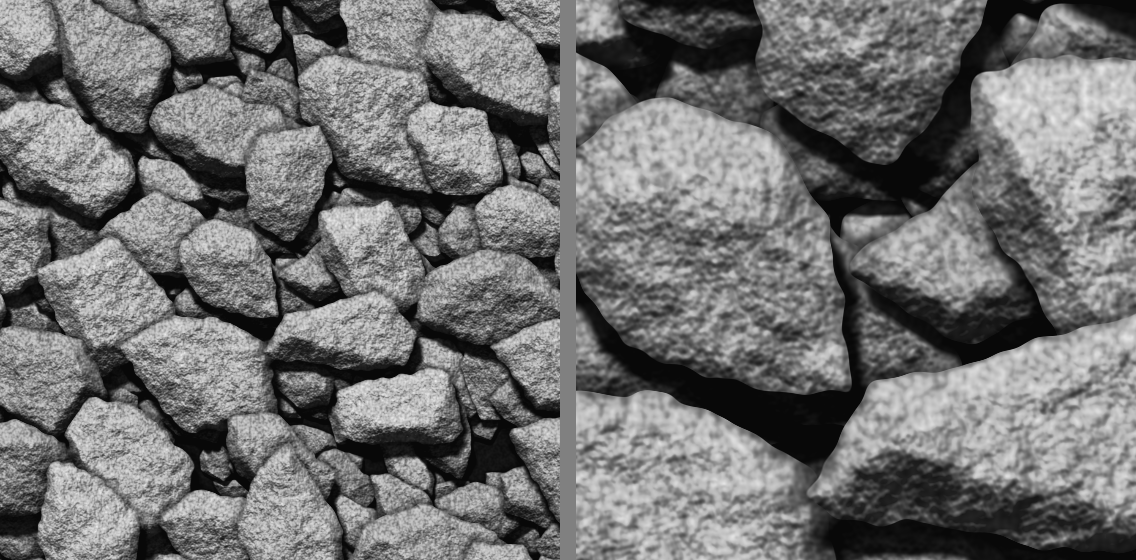
Left: the whole. Right: its middle third, enlarged.
Reproduce this texture procedurally as a WebGL 1 fragment shader.

```glsl
precision highp float;
// A heap of broken grey stones in hard light from above, with black gaps.
// Scattered faceted polygons are painted in three layers, small to large;
// each casts a shadow, and gradient noise roughens outlines and faces.
uniform vec2 u_resolution;

const float TAU = 6.2831853;
const int LAYERS = 3;
const int SIDES = 7;
const vec3 LIGHT = vec3(-0.14, 0.60, 0.78);
const vec2 SHADOW_SHIFT = vec2(0.09, -0.23); // in stone radii
const float SHADOW_DEPTH = 0.86;
const float CONTACT_DEPTH = 0.42;
const float GAP_GREY = 0.07;
const float AMBIENT = 0.11;
const float DIFFUSE = 0.67;
const float STONE_RADIUS = 0.64;   // in grid cells
const float JITTER = 0.5;
const float LEAN = 0.62;           // long axes run down to the right
const float LEAN_SPREAD = 1.5;
const float TOP_HEIGHT = 0.30;
const float TOP_TILT = 0.75;
const float RELIEF_HEIGHT = 0.0115;
const float GRAIN = 0.42;

vec2 hash2(vec2 p) {
  vec3 q = fract(p.xyx * vec3(0.1031, 0.1030, 0.0973));
  q += dot(q, q.yzx + 33.33);
  return fract((q.xx + q.yz) * q.zy);
}

mat2 rotation(float a) {
  float c = cos(a), s = sin(a);
  return mat2(c, s, -s, c);
}

float corner(vec2 cell, vec2 offset) {
  float a = TAU * hash2(cell).x;
  return dot(vec2(cos(a), sin(a)), offset);
}

float gradientNoise(vec2 p) {
  vec2 i = floor(p), f = fract(p);
  vec2 u = f * f * f * (f * (f * 6.0 - 15.0) + 10.0);
  vec2 e = vec2(1.0, 0.0);
  return mix(mix(corner(i, f), corner(i + e.xy, f - e.xy), u.x),
             mix(corner(i + e.yx, f - e.yx), corner(i + e.xx, f - e.xx), u.x), u.y);
}

// Rough stone surface, from broad lumps to fine pits
float relief(vec2 p) {
  float sum = 0.0, amp = RELIEF_HEIGHT;
  p *= 14.0;
  for (int i = 0; i < 5; i++) {
    sum += amp * gradientNoise(p);
    p = rotation(0.7) * p * 2.1 + 5.3;
    amp *= 0.55;
  }
  return sum;
}

// Signed distance to the outline (positive inside) and the facet slope
float stone(vec2 q, vec2 id, out vec2 slope) {
  vec2 tilt = (hash2(id + 3.7) - 0.5) * TOP_TILT;
  float topWeight = exp(-22.0 * (TOP_HEIGHT - dot(tilt, q)));
  float weights = topWeight, edges = 0.0;
  slope = tilt * topWeight;
  for (int k = 0; k < SIDES; k++) {
    float side = float(k);
    vec2 h = hash2(id + side * vec2(7.3, 3.1));
    float a = (side + 0.75 * h.y) * TAU / float(SIDES);
    vec2 dir = vec2(cos(a), sin(a));
    float inset = mix(0.70, 1.06, h.x) - dot(q, dir);
    float steep = mix(0.5, 2.4, fract(h.y * 13.7));
    float w = exp(-22.0 * clamp(inset * steep, -1.0, 2.0));
    slope += dir * steep * w;
    weights += w;
    edges += exp(-25.0 * inset);
  }
  slope /= weights;
  return -log(edges) / 25.0;
}

void main() {
  float pixel = 1.0 / u_resolution.y;
  vec2 p = gl_FragCoord.xy * pixel;
  float e = 0.0018, base = relief(p);
  vec2 bump = vec2(base - relief(p + vec2(e, 0.0)), base - relief(p + vec2(0.0, e))) / e;
  vec2 warp = 0.011 * vec2(gradientNoise(p * 17.0), gradientNoise(p * 17.0 + 31.0))
            + 0.006 * vec2(gradientNoise(p * 50.0), gradientNoise(p * 50.0 + 57.0));
  float grey = GAP_GREY;

  for (int layer = 0; layer < LAYERS; layer++) {
    float level = float(layer);
    float count = 14.5 * pow(0.61, level);
    mat2 turn = rotation(0.35 + level * 0.9);
    vec2 grid = turn * (p + warp * (0.5 + 0.25 * level)) * count + 20.0;
    for (int j = -1; j <= 1; j++) {
      for (int i = -1; i <= 1; i++) {
        vec2 cell = floor(grid) + vec2(float(i), float(j));
        vec2 id = cell + level * 41.0;
        vec2 h = hash2(id + 0.31), shape = hash2(id + 11.9);
        vec2 center = cell + 0.5 + (hash2(id + 23.3) - 0.5) * JITTER;
        float radius = STONE_RADIUS * mix(0.74, 1.1, h.x);
        vec2 local = (grid - center) * turn / radius; // back to canvas axes
        if (h.y > 0.92 || dot(local, local) > 3.2) continue;

        mat2 spin = rotation(LEAN + (shape.x - 0.5) * LEAN_SPREAD);
        float stretch = mix(1.06, 1.36, shape.y);
        vec2 squash = vec2(1.0 / stretch, stretch);
        vec2 slope, unused;
        float edge = stone(spin * local * squash, id, slope);
        float caster = stone(spin * (local - SHADOW_SHIFT) * squash, id, unused);

        // Cast shadow and contact darkening on whatever lies below
        grey *= 1.0 - SHADOW_DEPTH * smoothstep(-0.06, 0.04, caster);
        grey *= 1.0 - CONTACT_DEPTH * smoothstep(-0.16, 0.0, edge);

        // Lit faces of this stone
        vec3 normal = normalize(vec3((slope * squash) * spin + bump, 1.0));
        float lit = AMBIENT + DIFFUSE * max(dot(normal, LIGHT), 0.0);
        lit *= mix(0.90, 1.10, hash2(id + 47.1).x) * mix(0.80, 1.0, 0.5 * level);
        lit *= mix(0.72, 1.0, smoothstep(0.0, 0.06, edge));
        float soft = 0.8 * pixel * count / radius;
        grey = mix(grey, lit, smoothstep(-soft, soft, edge));
      }
    }
  }

  // Mineral speckle and broad stains
  float speckle = gradientNoise(p * 205.0) + 0.75 * gradientNoise(rotation(0.6) * p * 105.0 + 9.0)
                + 0.45 * gradientNoise(p * 42.0 + 71.0);
  grey *= 1.0 + GRAIN * speckle;
  grey -= 0.5 * max(grey - 0.72, 0.0); // soften the brightest grains
  gl_FragColor = vec4(vec3(clamp(grey, 0.03, 0.95)), 1.0);
}
```
